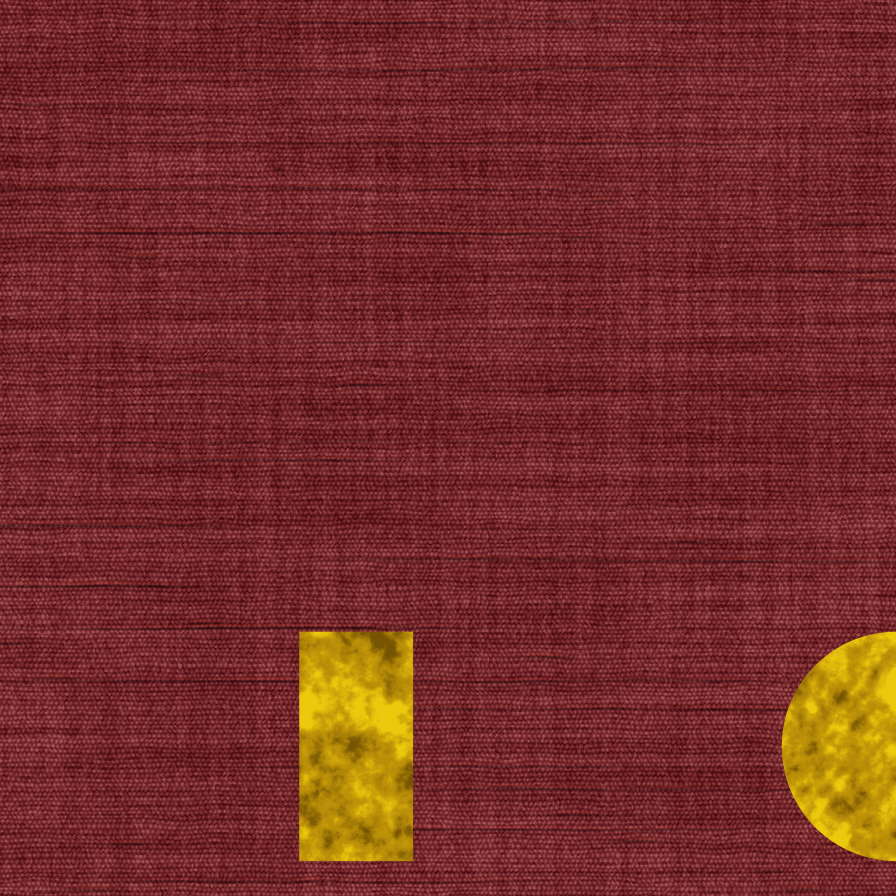
This background is drawn by a Shadertoy shader. Its source:

```glsl
// Red slubbed silk cloth with two patches of worn gold leaf: an upright bar and
// a disc cut by the right edge. The cloth is a staggered thread grid plus noise
// and looped slub threads; the gold is layered noise inside distance shapes.

#define THREADS vec2(190.0, 188.0)
#define SLUBS 22
#define KNOTS 20
#define WEAVE_CONTRAST 0.27
#define GRAIN 0.34
#define BAR_CENTER vec2(0.3975, 0.1670)
#define BAR_HALF vec2(0.0635, 0.1280)
#define DISC_CENTER vec2(1.0005, 0.1670)
#define DISC_RADIUS 0.1280

const float TAU = 6.28318;

float hash(vec2 p) {
    vec3 q = fract(p.xyx * 0.1031);
    q += dot(q, q.yzx + 33.33);
    return fract((q.x + q.y) * q.z);
}

float noise(vec2 p) {
    vec2 i = floor(p), f = fract(p);
    f = f * f * (3.0 - 2.0 * f);
    float low = mix(hash(i), hash(i + vec2(1, 0)), f.x);
    float high = mix(hash(i + vec2(0, 1)), hash(i + vec2(1, 1)), f.x);
    return mix(low, high, f.y);
}

float fbm(vec2 p) {
    float sum = 0.0, amp = 0.5;
    for (int i = 0; i < 5; i++) {
        sum += amp * noise(p);
        p = mat2(1.6, 1.2, -1.2, 1.6) * p + 7.3;
        amp *= 0.55;
    }
    return sum / 1.06;
}

// Brightness of the plain weave, about 0 to 1
float weave(vec2 uv) {
    vec2 warp = vec2(noise(uv * vec2(30, 90)), noise(uv * vec2(25, 60))) - 0.5;
    vec2 t = uv * THREADS + 0.7 * warp;
    float row = floor(t.y);
    float crown = cos(TAU * (t.x + 0.5 * mod(row, 2.0)));
    float gap = cos(TAU * (t.y - 0.5));
    float weft = noise(vec2(uv.x * 5.0, uv.y * THREADS.y)) - 0.5;
    float yarn = noise(vec2(uv.x * THREADS.x, uv.y * 6.0)) - 0.5;
    float grain = hash(floor(t * vec2(2.0, 1.5))) - 0.5;
    float cloud = fbm(uv * vec2(5, 9)) - 0.5;
    return 0.46 + WEAVE_CONTRAST * (0.55 * crown + 0.6 * gap)
         + GRAIN * grain + 0.26 * weft + 0.16 * yarn + 0.12 * cloud;
}

// Long uneven weft threads: x is the lit thread, y its shadow
vec2 slubThreads(vec2 uv) {
    vec2 sum = vec2(0.0);
    for (int i = 0; i < SLUBS; i++) {
        float k = float(i);
        float y = (k + 0.15 + 0.7 * hash(vec2(k, 3.1))) / float(SLUBS);
        float reach = mix(0.12, 0.6, hash(vec2(k, 8.7)));
        float dx = abs(uv.x - hash(vec2(k, 5.3)));
        float dy = uv.y - y - 0.003 * (noise(vec2(uv.x * 7.0, k)) - 0.5);
        float fade = 1.0 - smoothstep(0.4 * reach, reach, dx);
        fade *= 0.35 + 0.8 * noise(vec2(uv.x * 35.0, k * 4.0));
        vec2 d = vec2(dy, dy + 0.0030) / vec2(0.0014, 0.0016);
        sum += fade * exp(-d * d) * mix(0.35, 1.0, hash(vec2(k, 1.9)));
    }
    return sum;
}

// Short thick lumps in the yarn, lit above and shaded below
vec2 yarnKnots(vec2 uv) {
    vec2 sum = vec2(0.0);
    for (int i = 0; i < KNOTS; i++) {
        float k = float(i) + 40.0;
        vec2 center = vec2(hash(vec2(k, 2.3)), hash(vec2(k, 6.1)));
        vec2 size = vec2(mix(0.005, 0.035, hash(vec2(k, 9.4))), 0.0022);
        vec2 d = (uv - center) / size;
        vec2 s = d + vec2(0.0, 1.3);
        sum += 0.7 * vec2(exp(-dot(d, d)), exp(-dot(s, s)));
    }
    return sum;
}

vec3 cloth(vec2 uv) {
    vec3 shade = vec3(0.28, 0.04, 0.055);
    vec3 wine = vec3(0.455, 0.150, 0.168);
    vec3 sheen = vec3(0.64, 0.33, 0.34);
    float w = clamp(weave(uv), 0.0, 1.0);
    vec3 color = mix(shade, wine, smoothstep(0.0, 0.5, w));
    color = mix(color, sheen, smoothstep(0.45, 1.0, w));
    vec2 slub = min(slubThreads(uv) + yarnKnots(uv), 1.0);
    color *= 1.0 - 0.45 * slub.y;
    return mix(color, vec3(0.60, 0.17, 0.16) * (0.7 + 0.5 * w), 0.6 * slub.x);
}

// Tarnished metal; wear lowers the tone, scratches lift thin slanted lines
vec3 gold(vec2 uv, float lift, float scratches) {
    float tone = 0.6 * fbm(uv * 30.0) + 0.4 * fbm(uv * 85.0 + 11.0);
    vec2 slant = mat2(0.8, 0.6, -0.6, 0.8) * uv;
    tone += scratches * (noise(slant * vec2(120, 14)) - 0.5);
    tone = clamp(0.5 + 2.1 * (tone - 0.5) + lift, 0.0, 1.0);
    vec3 color = mix(vec3(0.46, 0.33, 0.01), vec3(0.73, 0.56, 0.03), smoothstep(0.0, 0.5, tone));
    return mix(color, vec3(0.93, 0.79, 0.05), smoothstep(0.45, 0.95, tone));
}

void mainImage(out vec4 fragColor, in vec2 fragCoord) {
    vec2 uv = fragCoord / iResolution.xy;
    float edge = 0.7 / iResolution.y;
    vec3 color = cloth(uv);

    // Gold bar, brightest in a band above its middle
    vec2 q = abs(uv - BAR_CENTER) - BAR_HALF;
    float bar = length(max(q, 0.0)) + min(max(q.x, q.y), 0.0);
    float band = (uv.y - 0.215) / 0.045;
    float barLift = 0.38 * exp(-band * band) - 0.10;
    color = mix(gold(uv, barLift, 0.05), color, smoothstep(-edge, edge, bar));

    // Gold disc, brighter and more scratched
    float disc = length(uv - DISC_CENTER) - DISC_RADIUS;
    color = mix(gold(uv + 3.0, 0.16, 0.22), color, smoothstep(-edge, edge, disc));

    fragColor = vec4(color, 1.0);
}
```
